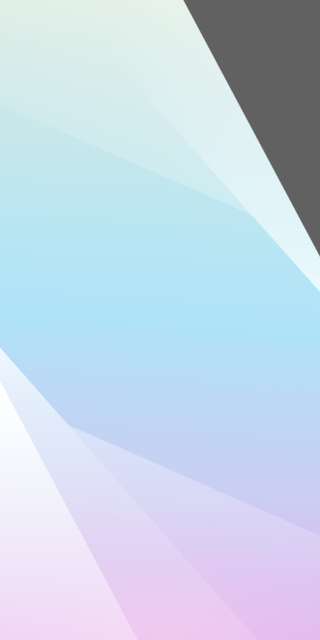
Give the GLSL for this background, as a Shadertoy shader.

```glsl
const vec3 WHITE = vec3(1.0);
const vec3 CHARCOAL = vec3(0.38);
const vec3 PINK = vec3(0.95, 0.76, 0.93);

// Evenly spaced sky colours, from bottom to top
const vec3 SKY[9] = vec3[9](
    vec3(0.89, 0.72, 0.93), vec3(0.84, 0.75, 0.94), vec3(0.79, 0.81, 0.95),
    vec3(0.74, 0.845, 0.965), vec3(0.685, 0.89, 0.97), vec3(0.72, 0.90, 0.955),
    vec3(0.77, 0.905, 0.925), vec3(0.82, 0.915, 0.91), vec3(0.875, 0.933, 0.89)
);

float hash(vec2 cell) {
    vec3 q = fract(vec3(cell.xyx) * 0.1031);
    q += dot(q, q.yzx + 33.33);
    return fract((q.x + q.y) * q.z);
}

float valueNoise(vec2 p) {
    vec2 cell = floor(p);
    vec2 f = fract(p);
    f = f * f * (3.0 - 2.0 * f);
    float low = mix(hash(cell), hash(cell + vec2(1, 0)), f.x);
    float high = mix(hash(cell + vec2(0, 1)), hash(cell + vec2(1, 1)), f.x);
    return mix(low, high, f.y);
}

vec3 skyGradient(float height) {
    float h = clamp(height, 0.0, 1.0) * 8.0;
    int i = min(int(h), 7);
    return mix(SKY[i], SKY[i + 1], h - float(i));
}

// Smooth coverage of the half plane to the left of the ray a -> b
float leftOf(vec2 p, vec2 a, vec2 b) {
    vec2 along = b - a;
    vec2 offset = p - a;
    float side = along.x * offset.y - along.y * offset.x;
    return clamp(0.5 + side / fwidth(side), 0.0, 1.0);
}

// Opacity that drops quickly at first, then slowly
float veilFade(float nearAlpha, float farAlpha, float t) {
    return mix(nearAlpha, farAlpha, sqrt(clamp(t, 0.0, 1.0)));
}

// White opacity of the folds in the upper right
float upperVeil(vec2 p) {
    float fold = leftOf(p, vec2(0.0, 0.837), vec2(0.786, 0.664));
    float band = leftOf(p, vec2(0.3125, 0.93), vec2(1.0, 0.544));
    float foldAlpha = mix(0.10, 0.28, p.x) * fold;
    float bandAlpha = veilFade(0.85, 0.30, (p.y - 0.544) / 0.42);
    return mix(foldAlpha, bandAlpha, band * smoothstep(0.28, 0.75, p.x));
}

// White opacity of the folds in the lower left
float lowerVeil(vec2 p) {
    float fold = leftOf(p, vec2(1.0, 0.163), vec2(0.2135, 0.336));
    float band = leftOf(p, vec2(0.729, 0.043), vec2(0.0, 0.457));
    float corner = leftOf(p, vec2(0.43, 0.0), vec2(0.0, 0.405));
    float veil = mix(0.03, 0.33, p.y / 0.3) * fold;
    veil = mix(veil, veilFade(0.90, 0.16, (0.457 - p.y) / 0.457), band);
    return mix(veil, mix(0.42, 1.0, p.y / 0.39), corner);
}

void mainImage(out vec4 fragColor, in vec2 fragCoord) {
    vec2 uv = fragCoord / iResolution.xy;

    // Tilted sky with faint brushed streaks
    float height = uv.y + 0.03 * (uv.x - 0.5);
    float streak = valueNoise(vec2(uv.x * 2.5, height * 65.0)) - 0.5;
    vec3 color = skyGradient(height + 0.008 * streak);

    // Pink glow at the bottom
    vec2 fromGlow = (uv - vec2(0.52, 0.0)) / vec2(0.5, 0.13);
    color = mix(color, PINK, 0.6 * exp(-2.0 * dot(fromGlow, fromGlow)));

    // Translucent folds
    color = mix(color, WHITE, upperVeil(uv));
    color = mix(color, WHITE, clamp(lowerVeil(uv), 0.0, 1.0));

    // Dark corner
    float darkCorner = leftOf(uv, vec2(0.573, 1.0), vec2(1.0, 0.599));
    color = mix(color, CHARCOAL, darkCorner);

    fragColor = vec4(color, 1.0);
}
```
